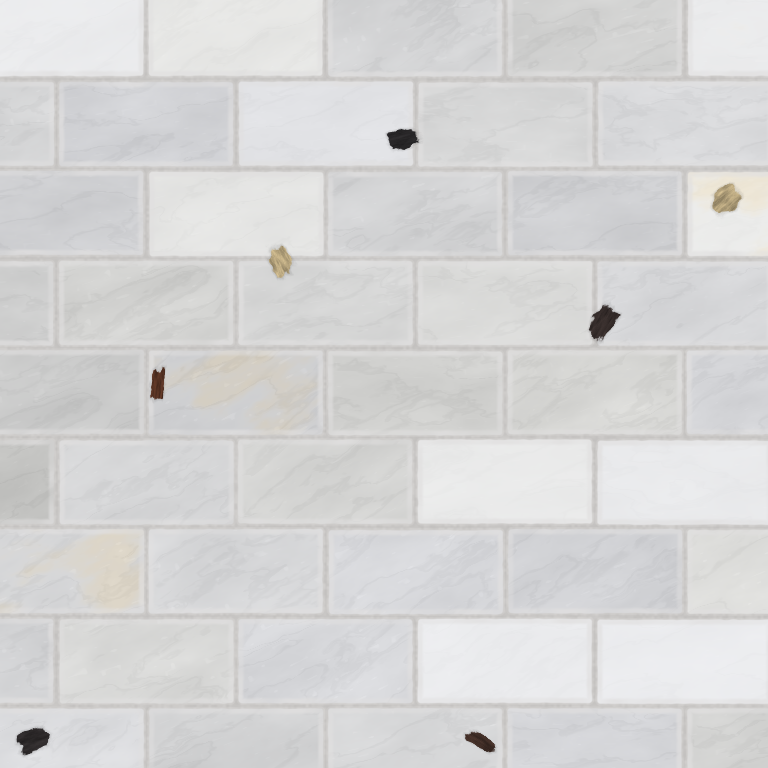
A Shadertoy shader for this texture:

```glsl
float hash(vec2 p) {
    return fract(sin(dot(p, vec2(127.1, 311.7))) * 43758.5453);
}

float noise(vec2 p) {
    vec2 i = floor(p), f = fract(p);
    f = f * f * (3.0 - 2.0 * f);
    return mix(mix(hash(i), hash(i + vec2(1, 0)), f.x),
               mix(hash(i + vec2(0, 1)), hash(i + vec2(1, 1)), f.x), f.y);
}

float fbm(vec2 p) {
    float sum = 0.0, amp = 0.5;
    for (int i = 0; i < 5; i++) {
        sum += amp * noise(p);
        p = mat2(1.6, 1.2, -1.2, 1.6) * p + 7.3;
        amp *= 0.5;
    }
    return sum;
}

mat2 rotate(float a) {
    return mat2(cos(a), sin(a), -sin(a), cos(a));
}

float roundedBox(vec2 p, vec2 halfSize, float radius) {
    vec2 q = abs(p) - halfSize + radius;
    return length(max(q, 0.0)) + min(max(q.x, q.y), 0.0) - radius;
}

// Cloudy marble with a tone of its own, plus faint slanted veins and pits
vec3 marble(vec2 p, vec2 id) {
    float h = hash(id + 3.7);
    float tone = mix(0.815, 0.875, h) + 0.055 * smoothstep(0.62, 0.78, h);
    tone -= 0.07 * step(0.95, hash(id + 19.3));
    float veining = mix(1.0, 0.35, smoothstep(0.6, 0.8, h));

    vec2 q = rotate(-0.5 + 0.5 * hash(id + 8.1)) * p + 20.0 * hash(id + 5.2);
    float cloud = fbm(q * vec2(12.0, 26.0));
    float vein = abs(fbm(q * vec2(9.0, 30.0) + 2.0 * cloud) - 0.48);
    float pits = smoothstep(0.83, 0.95, noise(q * vec2(90.0, 190.0)));
    tone += veining * (0.09 * (cloud - 0.48) - 0.025 * smoothstep(0.06, 0.0, vein));
    tone += veining * 0.02 * pits;

    vec3 tint = mix(vec3(-0.006, -0.002, 0.012), vec3(0.004, 0.004, -0.006), hash(id + 11.9));
    float stain = step(0.9, hash(id + 27.4)) * smoothstep(0.45, 0.75, cloud);
    return tone + tint - stain * vec3(0.0, 0.03, 0.09);
}

void mainImage(out vec4 fragColor, in vec2 fragCoord) {
    vec2 uv = fragCoord / iResolution.y;
    float px = 1.0 / iResolution.y;

    // Running bond: every other course is shifted by half a tile
    vec2 pitch = vec2(0.2337, 0.1166);
    float course = floor((uv.y - 0.0807) / pitch.y);
    float shift = 0.0736 + 0.5 * pitch.x * mod(course, 2.0);
    vec2 id = vec2(floor((uv.x - shift) / pitch.x), course);
    vec2 p = uv - vec2(shift, 0.0807) - (id + 0.5) * pitch;
    p += 0.0016 * (vec2(hash(id + 31.0), hash(id + 43.0)) - 0.5);

    float edge = roundedBox(p, 0.5 * pitch - 0.0035, 0.004);
    edge += 0.0012 * (noise(uv * 110.0) - 0.5);

    // Tile with a pale worn rim, set in sandy grout
    vec3 tile = marble(p, id);
    float rim = smoothstep(-0.009, -0.004, edge) * (0.3 + 0.5 * noise(uv * 45.0));
    tile = mix(tile, vec3(0.88, 0.875, 0.875), rim);
    vec3 grout = vec3(0.805, 0.797, 0.79) + 0.04 * (noise(uv * 260.0) - 0.5);
    grout -= 0.025 * smoothstep(0.0015, 0.0035, edge);
    float soft = max(px, 0.0013);
    vec3 color = mix(tile, grout, smoothstep(-soft, soft, edge));

    // Scattered flakes of dry debris
    for (int i = 0; i < 7; i++) {
        float k = float(i);
        vec2 seed = vec2(k, 4.6);
        vec2 center = vec2(fract(0.045 + 0.58 * k),
                           0.035 + step(2.0, k) * (0.465 + 0.08 * (k - 2.0)));
        vec2 q = rotate(6.283 * hash(seed)) * (uv - center);
        q.y *= 1.0 + 1.6 * hash(seed + 1.3);
        float shape = mix(length(q), max(abs(q.x), abs(q.y)), hash(seed + 2.9));
        float flake = shape - 0.023 + 0.017 * (fbm(q * 70.0 + 9.0 * k) - 0.3);
        float grain = fbm(q * vec2(70.0, 200.0) + 5.0 * k);

        vec3 dark = mix(vec3(0.16, 0.16, 0.17), vec3(0.36, 0.2, 0.13), hash(seed + 6.1));
        vec3 flakeColor = mix(dark, vec3(0.71, 0.64, 0.49), step(0.55, hash(seed + 7.7)));
        flakeColor *= 0.65 + 0.7 * grain;
        color *= 1.0 - 0.1 * smoothstep(0.006, 0.0, flake);
        color = mix(color, flakeColor, smoothstep(px, -px, flake));
    }

    fragColor = vec4(color, 1.0);
}
```
